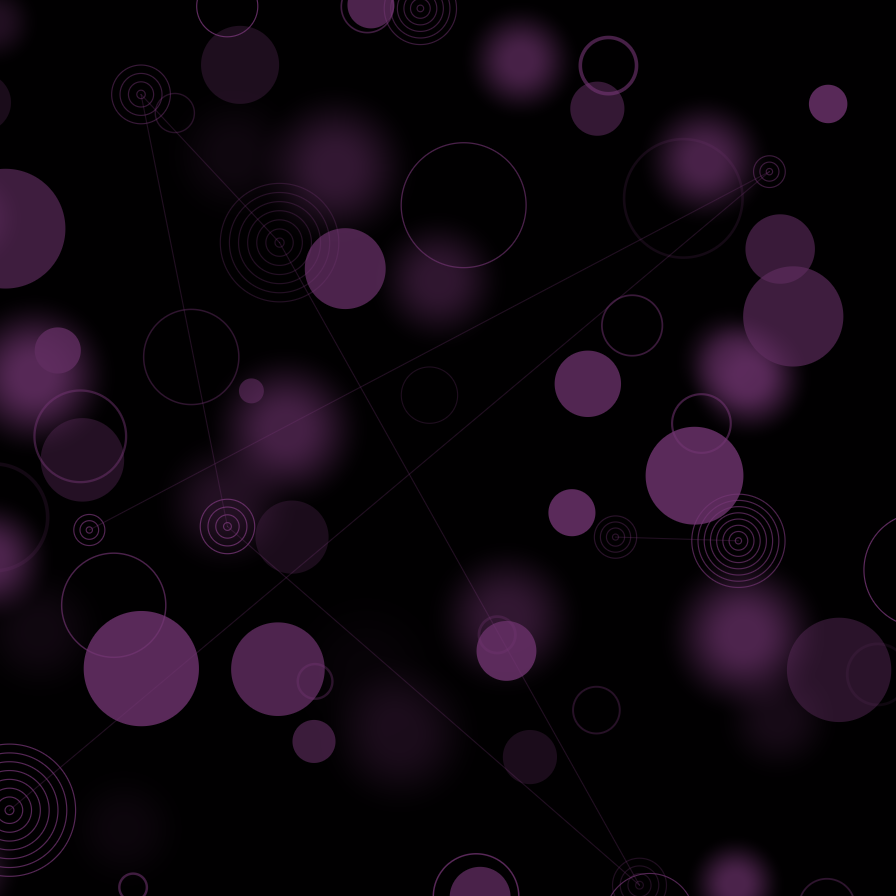
Give the GLSL for this background, as a WebGL 2 fragment shader.

```glsl
#version 300 es
precision highp float;

uniform vec2 u_resolution;
out vec4 fragColor;

const vec3 BACKDROP = vec3(0.005, 0.0, 0.005);
const vec3 PLUM = vec3(0.375, 0.175, 0.375);
const vec3 ORCHID = vec3(0.46, 0.21, 0.46);

const int GLOW_COUNT = 26;
const int DISC_COUNT = 26;
const int RING_COUNT = 24;
const int TARGET_COUNT = 10;
const int LINE_COUNT = 7;

const vec2 GLOW_RADIUS = vec2(0.05, 0.095);
const vec2 DISC_RADIUS = vec2(0.011, 0.068);
const vec2 RING_RADIUS = vec2(0.012, 0.07);
const vec2 RING_WIDTH = vec2(0.0012, 0.004);
const vec2 TARGET_SPACING = vec2(0.006, 0.0105);
const float TARGET_WIDTH = 0.0013;
const float LINE_WIDTH = 0.0012;
const float LINE_OPACITY = 0.28;

// Layer ids seed independent random streams
const int GLOWS = 1;
const int DISCS = 2;
const int RINGS = 3;
const int TARGETS = 4;
const int TRAITS = 16;

// Integer hash giving three values in 0..1
vec3 hash(int index, int stream) {
    uvec3 v = uvec3(index, stream, 7) * 1664525u + 1013904223u;
    v.x += v.y * v.z; v.y += v.z * v.x; v.z += v.x * v.y;
    v ^= v >> 16u;
    v.x += v.y * v.z; v.y += v.z * v.x; v.z += v.x * v.y;
    return vec3(v >> 8u) / 16777216.0;
}

// Evenly spread sequence, loosened by jitter
vec2 scatter(int index, int layer, float jitter) {
    vec2 start = hash(0, layer + 2 * TRAITS).xy;
    vec2 even = fract(start + float(index) * vec2(0.7549, 0.5698));
    return even * 1.1 - 0.05 + (hash(index, layer).xy - 0.5) * jitter;
}

float pick(vec2 range, float t) {
    return mix(range.x, range.y, t);
}

float fill(float dist, float pixel) {
    return clamp(0.5 - dist / pixel, 0.0, 1.0);
}

// Fades strokes thinner than a pixel instead of widening them
float stroke(float dist, float width, float pixel) {
    return fill(abs(dist) - 0.5 * width, pixel) * min(1.0, width / pixel);
}

float segmentDistance(vec2 p, vec2 a, vec2 b) {
    vec2 ab = b - a;
    float t = clamp(dot(p - a, ab) / dot(ab, ab), 0.0, 1.0);
    return length(p - a - ab * t);
}

void main() {
    float pixel = 1.0 / min(u_resolution.x, u_resolution.y);
    vec2 p = gl_FragCoord.xy * pixel;
    vec3 color = BACKDROP;

    // Blurred glows
    for (int i = 0; i < GLOW_COUNT; i++) {
        vec3 trait = hash(i, GLOWS + TRAITS);
        float radius = pick(GLOW_RADIUS, trait.x);
        float dist = length(p - scatter(i, GLOWS, 0.25));
        float falloff = 1.0 - smoothstep(0.15 * radius, radius, dist);
        color = mix(color, PLUM, falloff * pick(vec2(0.04, 0.9), trait.y));
    }

    // Translucent discs
    for (int i = 0; i < DISC_COUNT; i++) {
        vec3 trait = hash(i, DISCS + TRAITS);
        float radius = pick(DISC_RADIUS, pow(trait.x, 0.75));
        float dist = length(p - scatter(i, DISCS, 0.12)) - radius;
        color = mix(color, PLUM, fill(dist, pixel) * pick(vec2(0.22, 0.97), trait.y));
    }

    // Outlined rings
    for (int i = 0; i < RING_COUNT; i++) {
        vec3 trait = hash(i, RINGS + TRAITS);
        float radius = pick(RING_RADIUS, trait.x);
        float width = pick(RING_WIDTH, trait.z * trait.z);
        float dist = length(p - scatter(i, RINGS, 0.15)) - radius;
        color = mix(color, ORCHID, stroke(dist, width, pixel) * pick(vec2(0.1, 0.85), trait.y));
    }

    // Concentric targets
    for (int i = 0; i < TARGET_COUNT; i++) {
        vec3 trait = hash(i, TARGETS + TRAITS);
        float spacing = pick(TARGET_SPACING, trait.x);
        float turns = floor(pick(vec2(3.0, 9.0), trait.z));
        float phase = length(p - scatter(i, TARGETS, 0.2)) / spacing;
        float line = stroke((fract(phase) - 0.5) * spacing, TARGET_WIDTH, pixel);
        line *= step(phase, turns) * pick(vec2(0.15, 0.8), trait.y);
        color = mix(color, ORCHID, line);
    }

    // Fine lines joining the targets
    for (int i = 0; i < LINE_COUNT; i++) {
        vec2 a = scatter(i, TARGETS, 0.2);
        vec2 b = scatter((3 * i + 1) % TARGET_COUNT, TARGETS, 0.2);
        float line = stroke(segmentDistance(p, a, b), LINE_WIDTH, pixel);
        color = mix(color, ORCHID, line * LINE_OPACITY);
    }

    fragColor = vec4(color, 1.0);
}
```
